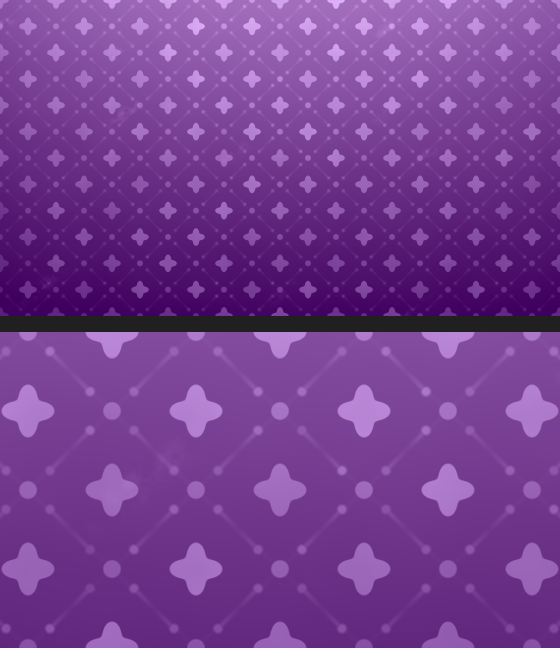
Top, the full canvas; bottom, a detail of the centre.
A Shadertoy shader for this pattern:

```glsl
const vec2  GRID = vec2(10.0, 6.0);         // repeats across and down
const vec3  LOW_COLOR = vec3(0.245, 0.0, 0.365);
const vec3  HIGH_COLOR = vec3(0.635, 0.43, 0.735);
const vec3  MOTIF_LIFT = vec3(0.215, 0.235, 0.22);
const float STAR_RADIUS = 0.0222;           // lengths in canvas heights
const float STAR_LOBE = 0.0056;
const float DOT_RADIUS = 0.0093;
const vec2  SATELLITE_OFFSET = vec2(0.0232, 0.0205);
const float SATELLITE_RADIUS = 0.0048;
const float STREAK_WIDTH = 0.0045;
const float LATTICE_WIDTH = 0.0022;
const float VIGNETTE = 0.24;
const float CLOUD_AMOUNT = 0.045;
const int   SCUFF_COUNT = 10;
const vec2  SCUFF_SIZE = vec2(0.065, 0.016);
const float SCUFF_LIFT = 0.10;

float hash(vec2 p) {
    return fract(sin(dot(p, vec2(127.1, 311.7))) * 43758.5453);
}

float noise(vec2 p) {
    vec2 i = floor(p), f = fract(p);
    f = f * f * (3.0 - 2.0 * f);
    return mix(mix(hash(i), hash(i + vec2(1, 0)), f.x),
               mix(hash(i + vec2(0, 1)), hash(i + vec2(1, 1)), f.x), f.y);
}

float fbm(vec2 p) {
    float sum = 0.0, amp = 0.5;
    for (int i = 0; i < 4; i++) {
        sum += amp * noise(p);
        p = p * 2.03 + 17.3;
        amp *= 0.5;
    }
    return sum;
}

// Offset to the nearest point of the staggered lattice, and that point's id
vec2 nearestSite(vec2 g, vec2 cell, out vec2 id) {
    vec2 corner = round(g), center = floor(g) + 0.5;
    vec2 a = (g - corner) * cell, b = (g - center) * cell;
    bool useCorner = dot(a, a) < dot(b, b);
    id = useCorner ? corner : center;
    return useCorner ? a : b;
}

float starDistance(vec2 d) {
    float angle = atan(d.y, d.x + 1e-6);
    return length(d) - STAR_RADIUS - STAR_LOBE * cos(4.0 * angle);
}

float fill(float dist, float soft) {
    return 1.0 - smoothstep(-soft, soft, dist);
}

// Broken diagonal rub marks scattered over the canvas
float scuffs(vec2 p, vec2 size) {
    float sum = 0.0;
    for (int i = 0; i < SCUFF_COUNT; i++) {
        float k = float(i) + 1.0;
        vec2 d = p - size * vec2(hash(vec2(k, 3.0)), hash(vec2(k, 8.0)));
        vec2 q = vec2(dot(d, vec2(0.8, 0.6)), dot(d, vec2(-0.6, 0.8))) / SCUFF_SIZE;
        sum += exp(-dot(q, q)) * (0.4 + 0.6 * hash(vec2(k, 5.0)));
    }
    return sum * smoothstep(0.35, 0.75, fbm(p * 55.0));
}

void mainImage(out vec4 fragColor, in vec2 fragCoord) {
    vec2 uv = fragCoord / iResolution.xy;
    vec2 size = vec2(iResolution.x / iResolution.y, 1.0);
    vec2 p = uv * size;
    vec2 cell = size / GRID;
    float soft = max(0.0012, 0.8 / iResolution.y);

    // Vertical gradient, darker toward the sides, with faint clouding
    float side = pow(abs(uv.x - 0.53) * 2.0, 2.0);
    float clouds = fbm(p * 9.0) - 0.47;
    float level = uv.y + 0.025 - VIGNETTE * side * (0.25 + 0.75 * uv.y);
    level += CLOUD_AMOUNT * clouds;
    vec3 color = mix(LOW_COLOR, HIGH_COLOR, clamp(level, 0.0, 1.0));

    vec2 starId, dotId;
    vec2 toStar = nearestSite(uv * GRID, cell, starId);
    vec2 toDot = nearestSite(uv * GRID + vec2(0.5, 0.0), cell, dotId);

    // Stars, each with its own brightness
    float star = fill(starDistance(toStar), soft);
    star *= 0.8 + 0.3 * hash(starId * 2.0 + 4.0);

    // Dots with four satellites
    float spot = fill(length(toDot) - DOT_RADIUS, soft) * 0.75;
    vec2 folded = abs(toDot);
    vec2 toSatellite = folded - SATELLITE_OFFSET;
    vec2 satelliteId = dotId * 2.0 + sign(toDot) * 0.3;
    float satelliteTone = 0.4 + 0.35 * hash(satelliteId + 9.0);
    float satellite = fill(length(toSatellite) - SATELLITE_RADIUS, soft * 1.8);

    // Diagonal streaks fading away from the satellites
    vec2 run = cell * 0.25 - SATELLITE_OFFSET;
    float along = clamp(dot(toSatellite, run) / dot(run, run), 0.0, 1.0);
    float across = length(toSatellite - run * along);
    float streak = (1.0 - smoothstep(0.0, STREAK_WIDTH, across)) * mix(0.38, 0.06, along);

    // Faint lattice joining the dots
    vec2 normal = normalize(vec2(cell.y, -cell.x));
    float lattice = fill(abs(dot(folded, normal)) - LATTICE_WIDTH, soft * 2.0) * 0.05;

    float motif = max(max(star, spot), max(satellite * satelliteTone, max(streak, lattice)));
    float wear = 1.0 + 0.35 * clouds;
    color += MOTIF_LIFT * motif * wear * (1.0 - 0.3 * side);
    color += SCUFF_LIFT * scuffs(p, size) * (1.0 - 0.5 * star);

    fragColor = vec4(clamp(color, 0.0, 1.0), 1.0);
}
```
